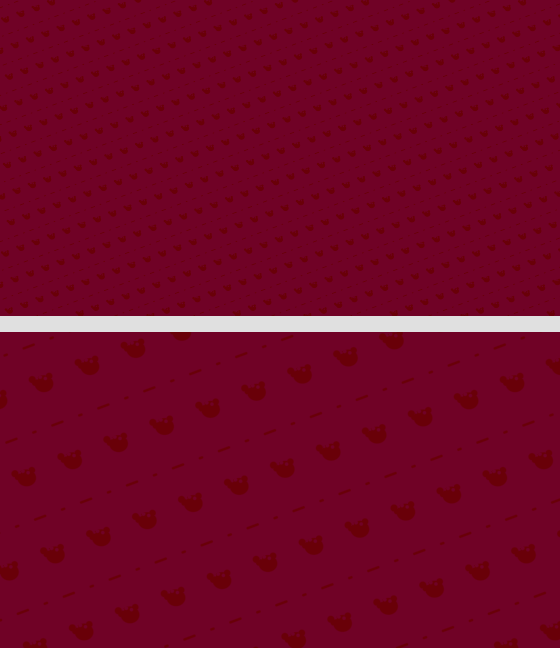
Top, the full canvas; bottom, a detail of the centre.
Write a WebGL 2 fragment shader that draws this pattern.

```glsl
#version 300 es
precision highp float;
// Tilted rows of small lobed blossoms with dash-dot lines between them, dark red on burgundy.

uniform vec2 u_resolution;
out vec4 fragColor;

float disc(vec2 p, vec2 center, float radius) {
    return length(p - center) - radius;
}

// Capsule lying along x
float dash(vec2 p, float halfLength, float radius) {
    return length(vec2(max(abs(p.x) - halfLength, 0.0), p.y)) - radius;
}

// Round body with a side leaf, an upper lobe and small notches
float blossom(vec2 p) {
    float d = disc(p * vec2(0.94, 1.04), vec2(0.8, -0.6), 4.0);
    d = min(d, disc(p, vec2(-4.5, 1.3), 1.6));
    d = min(d, disc(p, vec2(-3.2, -0.2), 1.4));
    d = min(d, disc(p, vec2(3.2, 2.9), 1.5));
    d = max(d, -disc(p, vec2(-0.9, 2.5), 0.9));
    d = max(d, -disc(p, vec2(1.5, 1.8), 0.8));
    return max(d, -disc(p, vec2(-2.3, 1.9), 0.6));
}

// Signed remainder around the nearest multiple of the period
float wrap(float x, float period) {
    return x - period * round(x / period);
}

void main() {
    // The canvas is 432 units high
    float unitsPerPixel = 432.0 / u_resolution.y;
    vec2 p = gl_FragCoord.xy * unitsPerPixel - vec2(384.3, 226.0);

    // Rotated rectangular lattice
    float angle = radians(20.43);
    float c = cos(angle), s = sin(angle);
    vec2 along = vec2(c, s), across = vec2(-s, c);
    vec2 grid = vec2(dot(p, along), dot(p, across));
    vec2 cell = vec2(22.35, 37.47);

    // Blossoms stay upright inside the tilted cells
    vec2 local = vec2(wrap(grid.x, cell.x), wrap(grid.y, cell.y));
    float d = blossom(local.x * along + local.y * across);

    // Alternating long and short dashes between the rows
    float lineY = wrap(grid.y + 20.0, cell.y);
    d = min(d, dash(vec2(local.x, lineY), 2.4, 0.55));
    d = min(d, dash(vec2(wrap(grid.x + 0.5 * cell.x, cell.x), lineY), 0.5, 0.55));

    float edge = max(0.6 * unitsPerPixel, 0.4);
    float ink = 1.0 - smoothstep(-edge, edge, d);
    vec3 burgundy = vec3(0.44, 0.006, 0.15);
    vec3 darkRed = vec3(0.41, 0.0, 0.03);
    fragColor = vec4(mix(burgundy, darkRed, ink), 1.0);
}
```
